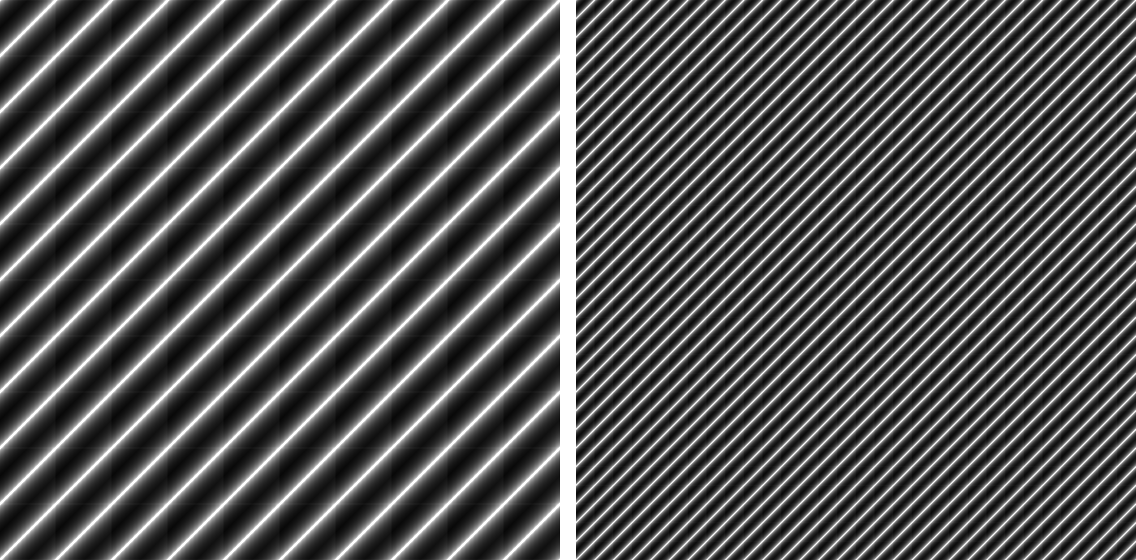
Left: one tile. Right: repeated 3 by 3.
This pattern is drawn by a Shadertoy shader. Its source:

```glsl
const float REPEATS = 10.0;       // cells across and down
const float GLOW_LEVEL = 0.88;    // brightness of the halo at the line
const float GLOW_FALLOFF = 5.7;   // halo decay per cell
const float CORE_LEVEL = 0.4;     // extra brightness of the line itself
const float CORE_WIDTH = 0.03;    // half width of the line, in cells
const float RIPPLE = 0.003;       // fine waviness of the line
const float RIPPLE_COUNT = 13.0;  // waves per cell
const float SHADE_RAMP = 0.045;   // darker left, lighter right in each cell
const float SEAM_LEVEL = 0.03;    // faint streak along horizontal cell edges
const float SEAM_WIDTH = 0.014;
const float TAU = 6.2831853;

// Horizontal distance to the nearest rising diagonal, 0 to 0.5 cells
float diagonalDistance(vec2 p) {
    float wave = RIPPLE * sin(TAU * RIPPLE_COUNT * p.x);
    return abs(fract(p.x - p.y + wave + 0.5) - 0.5);
}

// Sawtooth from -0.5 to 0.5 whose drop is softened over one pixel
float softSawtooth(float x, float pixel) {
    float f = fract(x);
    return f - smoothstep(1.0 - pixel, 1.0, f) - 0.5;
}

void mainImage(out vec4 fragColor, in vec2 fragCoord) {
    vec2 p = fragCoord / iResolution.xy * REPEATS;
    float pixel = REPEATS / iResolution.x;

    // Bright line with a wide halo
    float d = diagonalDistance(p);
    float core = d / CORE_WIDTH;
    float light = GLOW_LEVEL * exp(-GLOW_FALLOFF * d)
                + CORE_LEVEL * exp(-core * core);

    // Subtle steps at the cell borders
    light += SHADE_RAMP * softSawtooth(p.x, pixel);
    float edge = abs(fract(p.y + 0.5) - 0.5);
    light += SEAM_LEVEL * (1.0 - smoothstep(0.0, SEAM_WIDTH + pixel, edge));

    fragColor = vec4(vec3(clamp(light, 0.0, 1.0)), 1.0);
}
```
